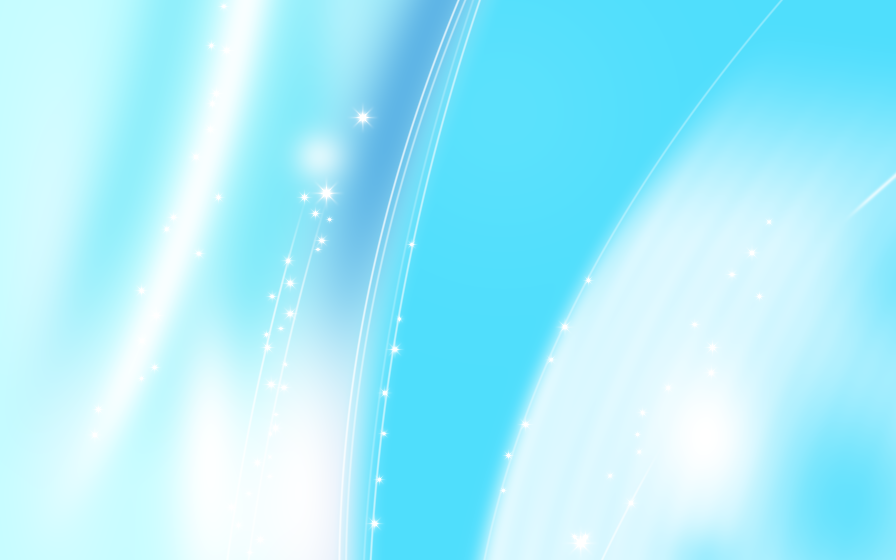
Reproduce this background procedurally as a Shadertoy shader.

```glsl
// Bright aqua backdrop: soft veils of white and blue light follow parabolic
// arcs x(y), crossed by hairline strands and scattered eight-ray sparkles.
// Units: canvas height = 1, origin at the lower left, designed 1.6 wide.

const vec3 PALE  = vec3(0.77, 0.99, 1.00);
const vec3 AQUA  = vec3(0.50, 0.92, 0.98);
const vec3 CYAN  = vec3(0.31, 0.87, 0.99);
const vec3 BLUE  = vec3(0.33, 0.68, 0.89);
const vec3 MIST  = vec3(0.90, 0.98, 1.00);
const vec3 LILAC = vec3(0.85, 0.90, 0.97);
const vec3 WHITE = vec3(1.0);

// Arc coefficients: x = a + b*y + c*y*y
const vec3 STREAK  = vec3(0.070, 0.538, -0.168);
const vec3 RIBBON  = vec3(0.606, 0.013, 0.200);
const vec3 THREAD  = vec3(0.662, 0.054, 0.141);
const vec3 SWEEP   = vec3(0.865, 0.203, 0.328);
const vec3 STRAND  = vec3(0.406, 0.135, 0.127);
const vec3 DRIFT   = vec3(1.050, 0.480, 0.220);
const float HAIR   = 0.0016;   // hairline half width
const float STAR_R = 0.019;    // sparkle radius

float arc(vec3 k, float y) { return dot(k, vec3(1.0, y, y * y)); }

float hash(float n) { return fract(sin(n * 12.9898) * 43758.547); }

float bell(float d, float width) { d /= width; return exp(-d * d); }

float blob(vec2 p, vec2 center, vec2 radius) {
    vec2 d = (p - center) / radius;
    return exp(-dot(d, d));
}

float hairline(vec2 p, vec3 k, float offset) {
    float slope = k.y + 2.0 * k.z * p.y;
    float d = abs(p.x - arc(k, p.y) - offset) / sqrt(1.0 + slope * slope);
    return 1.0 - smoothstep(0.0, HAIR + 1.0 / iResolution.y, d);
}

float sparkle(vec2 d, float r) {
    float l = length(d) / r;
    if (l > 2.0) return 0.0;
    float spokes = pow(abs(cos(4.0 * atan(d.y, d.x + 1e-5))), 12.0);
    float rays = spokes * pow(max(1.0 - l, 0.0), 1.5);
    return 1.2 * exp(-l * l * 14.0) + 0.8 * rays + 0.22 * exp(-l * l * 2.5);
}

// Scatter sparkles along an arc between two heights.
float sparkles(vec2 p, vec3 k, vec2 span, int count, float spread, float seed) {
    float sum = 0.0;
    for (int i = 0; i < count; i++) {
        float n = float(i) + seed;
        float y = mix(span.x, span.y, (float(i) + hash(n)) / float(count));
        float x = arc(k, y) + spread * (hash(n + 31.7) - 0.5);
        float size = STAR_R * mix(0.45, 1.0, hash(n + 57.3));
        sum += sparkle(p - vec2(x, y), size);
    }
    return sum;
}

vec3 leftVeils(vec2 p) {
    float s = p.x - arc(STREAK, p.y);
    float d = p.x - arc(RIBBON, p.y);
    vec3 col = mix(PALE, MIST, 0.8 * blob(p, vec2(0.11, 0.42), vec2(0.09, 0.42)));
    col = mix(col, AQUA, 0.75 * bell(s + 0.13, 0.075) * smoothstep(0.1, 0.65, p.y));
    col = mix(col, AQUA, bell(s - 0.15, 0.11) * smoothstep(0.12, 0.5, p.y));
    col = mix(col, MIST, 0.45 * blob(p, vec2(0.62, 0.98), vec2(0.07, 0.2)));
    // Blue shadow beside the ribbon, turning lilac near the floor
    col = mix(col, BLUE, 0.9 * bell(d + 0.035, 0.085) * smoothstep(0.12, 0.75, p.y));
    col = mix(col, LILAC, bell(d + 0.03, 0.08) * (1.0 - smoothstep(0.1, 0.5, p.y)));
    // White streak and the rising peaks
    col = mix(col, WHITE, 0.9 * bell(s, 0.045) * smoothstep(0.0, 0.35, p.y));
    col = mix(col, WHITE, 0.95 * blob(p, vec2(0.375, 0.18), vec2(0.06, 0.26)));
    col = mix(col, WHITE, 0.9 * blob(p, vec2(0.535, 0.13), vec2(0.08, 0.25)));
    col = mix(col, WHITE, 0.75 * blob(p, vec2(0.45, 0.08), vec2(0.13, 0.2)));
    return mix(col, WHITE, 0.7 * blob(p, vec2(0.57, 0.72), vec2(0.045)));
}

vec3 rightVeils(vec2 p) {
    float e = p.x - arc(SWEEP, p.y);
    float fibres = 0.5 + 0.25 * (sin(e * 70.0 + p.y * 3.0) + sin(e * 131.0 - p.y * 5.0));
    vec3 col = mix(CYAN, AQUA, 0.25 * blob(p, vec2(0.9, 0.8), vec2(0.25)));
    // Misty sweep, fading towards the top and right
    float top = 1.0 - smoothstep(0.55, 0.98, p.y + 0.12 * max(p.x - 1.3, 0.0));
    float mist = smoothstep(-0.035, 0.075, e) * top;
    mist *= 1.0 - 0.85 * blob(p, vec2(1.51, 0.10), vec2(0.17, 0.22));
    mist *= 1.0 - 0.65 * blob(p, vec2(1.62, 0.50), vec2(0.12, 0.17));
    mist *= 1.0 - 0.45 * blob(p, vec2(1.26, 0.0), vec2(0.07, 0.06));
    col = mix(col, MIST, mist * (0.96 - 0.06 * fibres));
    col = mix(col, WHITE, 0.7 * bell(e - 0.02, 0.03) * (1.0 - smoothstep(0.3, 0.75, p.y)));
    return mix(col, WHITE, blob(p, vec2(1.26, 0.22), vec2(0.10, 0.14)));
}

void mainImage(out vec4 fragColor, in vec2 fragCoord) {
    vec2 p = fragCoord / iResolution.xy * vec2(1.6, 1.0);
    float d = p.x - arc(RIBBON, p.y);
    vec3 col = mix(leftVeils(p), rightVeils(p), smoothstep(-0.015, 0.085, d));

    // Hairlines
    float low = 1.0 - smoothstep(0.45, 0.68, p.y);
    float lines = 0.75 * hairline(p, RIBBON, 0.0) + 0.5 * hairline(p, RIBBON, 0.012);
    lines += 0.6 * hairline(p, THREAD, 0.0) + 0.25 * hairline(p, THREAD, -0.012);
    lines += low * (0.7 * hairline(p, STRAND, 0.0) + 0.6 * hairline(p, STRAND, 0.038));
    lines += 0.35 * hairline(p, SWEEP, 0.0);
    lines += 0.6 * hairline(p, DRIFT, 0.025) * (1.0 - smoothstep(0.1, 0.22, p.y));
    float flare = p.y - 0.608 - 0.88 * (p.x - 1.51);
    lines += 0.7 * bell(flare, 0.005) * smoothstep(1.50, 1.56, p.x);

    // Sparkles
    float light = sparkles(p, STREAK, vec2(0.2, 1.0), 18, 0.09, 3.0);
    light += sparkles(p, STRAND + vec3(0.02, 0.0, 0.0), vec2(0.0, 0.67), 26, 0.07, 41.0);
    light += sparkles(p, THREAD, vec2(0.04, 0.58), 7, 0.01, 83.0);
    light += sparkles(p, SWEEP, vec2(0.08, 0.50), 6, 0.02, 107.0);
    light += sparkles(p, DRIFT, vec2(0.0, 0.62), 15, 0.10, 151.0);
    light += sparkle(p - vec2(0.583, 0.655), 0.034) + sparkle(p - vec2(0.648, 0.79), 0.03);
    light += sparkle(p - vec2(1.037, 0.03), 0.035);
    col = mix(col, WHITE, clamp(lines, 0.0, 0.9));
    fragColor = vec4(mix(col, WHITE, clamp(light, 0.0, 1.0)), 1.0);
}
```
